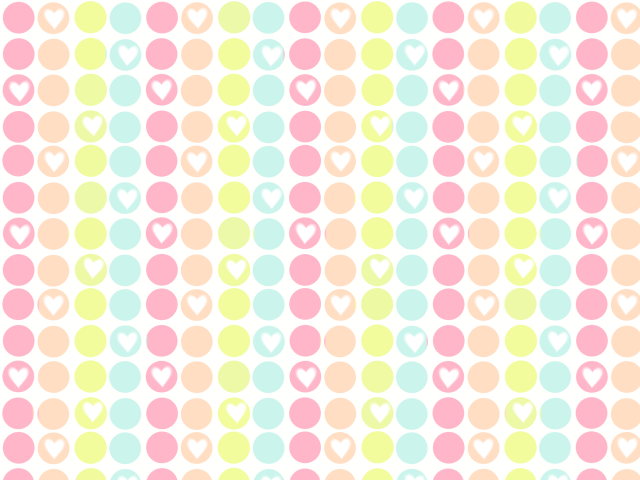
This pattern is drawn by a Shadertoy shader. Its source:

```glsl
// Pastel dots in four repeating column colours on white; in every row one colour
// carries a soft white heart. A square cell grid gives each dot its place, and
// hashes add small shifts, tilts, tints and stray slivers at the dot edges.

const float CANVAS_HEIGHT = 576.0;   // design units from bottom to top
const float CELL = 43.0;             // cell side in design units
const float GRID_DROP = 0.7;         // grid start below the top edge
const float DOT_RADIUS = 19.0;
const float DOT_JITTER = 0.35;
const vec4 COLUMN_X = vec4(22.2, 21.2, 22.9, 21.3);   // dot centre within its cell
const vec4 ROW_Y = vec4(21.0, 22.0, 22.0, 22.9);
const vec4 COLUMN_DROP = vec4(0.0, 0.7, 0.0, 0.7);

const vec2 HEART_SIZE = vec2(11.6, 9.6);
const float HEART_SOFTNESS = 1.7;
const float HEART_JITTER = 0.8;
const float HEART_TILT = 0.1;
const vec4 HEART_X = vec4(0.8, 0.7, 2.7, 3.2);        // offset from the dot centre
const vec4 HEART_Y = vec4(-1.4, -1.1, 0.5, -1.3);

const float SLIVER_CHANCE = 0.07;
const float SLIVER_EDGE = 17.6;

const vec3 PAPER = vec3(1.0, 1.0, 0.995);
const vec3 PINK = vec3(1.0, 0.715, 0.79);
const vec3 PEACH = vec3(1.0, 0.87, 0.765);
const vec3 LIME = vec3(0.948, 0.988, 0.61);
const vec3 MINT = vec3(0.797, 0.96, 0.925);
const vec3 LIME_DULL = vec3(0.925, 0.975, 0.66);

float hash(vec2 p) {
    vec3 q = fract(p.xyx * 0.1031);
    q += dot(q, q.yzx + 33.33);
    return fract((q.x + q.y) * q.z);
}

// Signed random pair in -1..1
vec2 jitter(vec2 id) {
    return vec2(hash(id + 17.3), hash(id + 51.7)) * 2.0 - 1.0;
}

vec3 columnColor(int column) {
    if (column == 0) return PINK;
    if (column == 1) return PEACH;
    if (column == 2) return LIME;
    return MINT;
}

// Circle bent upward at both sides; negative inside, approximate units
float heartDistance(vec2 p) {
    vec2 q = p / HEART_SIZE;
    q.y += 0.22;
    float side = min(abs(q.x), 1.3);
    float lift = 0.9 * side * (1.6 - 0.6 * side);
    return (length(vec2(q.x, q.y - lift)) - 1.0) * HEART_SIZE.y * 0.8;
}

vec2 rotate(vec2 p, float angle) {
    float c = cos(angle), s = sin(angle);
    return vec2(c * p.x - s * p.y, s * p.x + c * p.y);
}

void mainImage(out vec4 fragColor, in vec2 fragCoord) {
    float unit = CANVAS_HEIGHT / iResolution.y;
    vec2 p = fragCoord * unit;
    p.y = CANVAS_HEIGHT - p.y;       // rows count down from the top

    // Cell, with its place in the four by four repeat
    vec2 id = floor((p - vec2(0.0, GRID_DROP)) / CELL);
    int column = int(mod(id.x, 4.0));
    int row = int(mod(id.y, 4.0));

    // Dot
    vec2 center = vec2(COLUMN_X[column], ROW_Y[row] + COLUMN_DROP[column]);
    vec2 local = p - id * CELL - center - DOT_JITTER * jitter(id);
    local.y = -local.y;
    float radius = DOT_RADIUS + (column == 2 ? 0.3 : 0.0);
    float dotMask = 1.0 - smoothstep(-0.7 * unit, 0.7 * unit, length(local) - radius);

    vec3 ink = columnColor(column);
    if (column == 2) ink = mix(ink, LIME_DULL, smoothstep(0.6, 1.0, hash(id + 7.1)));

    // Rare sliver of the neighbouring colour on one side
    if (hash(id + 29.0) < SLIVER_CHANCE) {
        float side = hash(id + 83.0) < 0.5 ? -1.0 : 1.0;
        int neighbor = (column + int(side) + 4) % 4;
        float sliver = smoothstep(-unit, unit, local.x * side - SLIVER_EDGE);
        ink = mix(ink, columnColor(neighbor), sliver);
    }

    // Heart: peach, mint, pink, lime on successive rows
    int heartColumn = row == 0 ? 1 : (row == 1 ? 3 : (row == 2 ? 0 : 2));
    if (column == heartColumn) {
        vec2 offset = vec2(HEART_X[column], HEART_Y[column]);
        vec2 h = local - offset - HEART_JITTER * jitter(id + 101.0);
        h = rotate(h, HEART_TILT * jitter(id + 211.0).x);
        float soft = max(HEART_SOFTNESS, unit);
        float heart = 1.0 - smoothstep(-soft, soft, heartDistance(h));
        ink = mix(ink, vec3(1.0), heart);
    }

    fragColor = vec4(mix(PAPER, ink, dotMask), 1.0);
}
```
